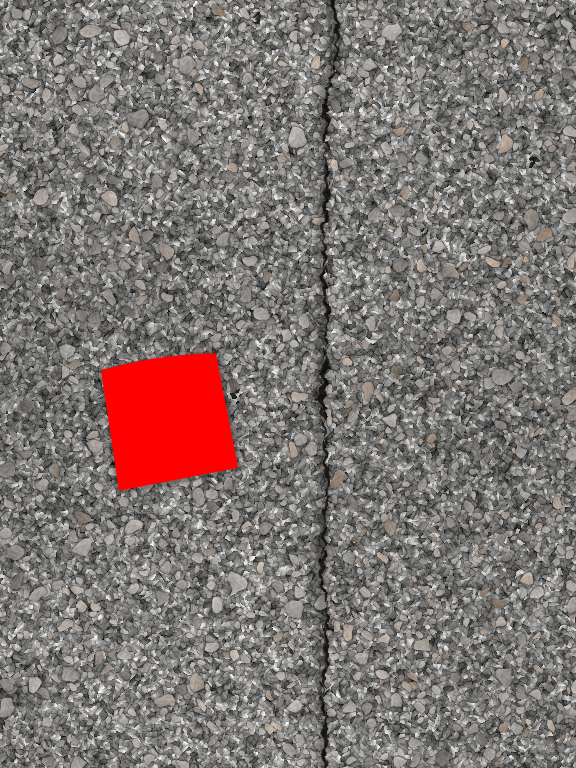
Give the GLSL for this texture, as a Shadertoy shader.

```glsl
// Cracked grey asphalt with embedded stones and a flat red paper square.

vec3 hash3(vec2 p) {
    vec3 q = fract(p.xyx * vec3(0.1031, 0.1030, 0.0973));
    q += dot(q, q.yxz + 33.33);
    return fract((q.xxy + q.yzz) * q.zyx);
}

mat2 turn(float a) { return mat2(cos(a), sin(a), -sin(a), cos(a)); }

// Cellular grit: x = tilted facet tone around zero, y = gap to the next cell
vec2 grit(vec2 p) {
    vec2 base = floor(p), toNearest = vec2(0.0);
    float near = 9.0, second = 9.0;
    vec3 id = vec3(0.0);
    for (int j = -1; j <= 1; j++)
    for (int i = -1; i <= 1; i++) {
        vec2 cell = base + vec2(i, j);
        vec3 rnd = hash3(cell);
        vec2 v = p - cell - rnd.xy;
        float d = length(v);
        second = min(second, max(near, d));
        if (d < near) {
            near = d;
            toNearest = v;
            id = rnd;
        }
    }
    float facet = dot(toNearest, turn(6.28 * id.x) * vec2(0.5, 0.0));
    return vec2(id.z - 0.5 + facet, second - near);
}

// Sparse worn stones, each with a dark rim and its own tint
vec3 addStones(vec3 col, vec2 p, float scale, float share) {
    vec2 base = floor(p * scale);
    float blur = 0.7 * scale / iResolution.y;
    for (int j = -1; j <= 1; j++)
    for (int i = -1; i <= 1; i++) {
        vec2 cell = base + vec2(i, j);
        vec3 place = hash3(cell + scale);
        if (place.z > share) continue;
        vec3 look = hash3(cell + scale + 71.0);
        vec3 form = hash3(cell + scale + 137.0);
        vec2 q = turn(6.28 * look.x) * (p * scale - cell - 0.2 - 0.6 * place.xy);
        q.y *= 1.0 + 0.7 * form.x;
        float d = max(abs(q.x) + (form.y - 0.5) * q.y, abs(q.y) + (form.z - 0.5) * q.x);
        d = max(d, 0.78 * abs(q.x + q.y * 0.8));
        d = mix(d, length(q), 0.4) - 0.23 - 0.15 * look.y;

        float tone = mix(0.38, 0.69, sqrt(look.z)) + 0.12 * q.x + 0.10 * q.y;
        tone += 0.03 * sin(q.x * 17.0 + 3.0 * sin(q.y * 13.0 + look.x * 6.0));
        float warmth = 0.012 + 0.03 * smoothstep(0.5, 1.0, form.x) * (0.6 + 1.6 * p.x);
        vec3 tint = vec3(tone) + warmth * vec3(1.3, 0.0, -1.1);
        col *= mix(0.70, 1.0, smoothstep(0.0, 0.13, d));
        col = mix(col, tint, 0.95 * (1.0 - smoothstep(-blur, blur, d)));
    }
    return col;
}

float crackCentre(float y) {
    float top = (y - 0.94) / 0.065;
    return 0.4235 + 0.014 * exp(-top * top) + 0.0025 * cos(31.4 * (y - 0.58))
         + 0.0018 * sin(y * 143.0 + 2.0 * sin(y * 61.0)) + 0.0011 * sin(y * 391.0);
}

// Signed distance to one side of a counter-clockwise polygon
float side(vec2 p, vec2 a, vec2 b) {
    vec2 e = normalize(b - a);
    return dot(p - a, vec2(e.y, -e.x));
}

float paper(vec2 p) {
    p.y -= 0.005 * sin(21.0 * (p.x - 0.1315)) * smoothstep(0.45, 0.53, p.y);
    vec2 bl = vec2(0.155, 0.361), br = vec2(0.310, 0.391);
    vec2 tr = vec2(0.281, 0.540), tl = vec2(0.1315, 0.518);
    return max(max(side(p, bl, br), side(p, br, tr)), max(side(p, tr, tl), side(p, tl, bl)));
}

void mainImage(out vec4 fragColor, in vec2 fragCoord) {
    vec2 p = fragCoord / iResolution.y;
    float px = 1.0 / iResolution.y;

    // Fine and medium grit with dark binder in the gaps
    vec2 w = p + 0.0016 * sin(p.yx * 213.0 + 2.0 * sin(p * 97.0));
    vec2 fine = grit(turn(0.4) * w * 175.0 + 40.0);
    vec2 medium = grit(turn(1.1) * w * 90.0 + 90.0);
    float tone = 0.50 + 0.25 * fine.x + 0.18 * medium.x;
    tone -= 0.10 * (1.0 - smoothstep(0.0, 0.32, fine.y));
    tone -= 0.09 * (1.0 - smoothstep(0.0, 0.22, medium.y));
    tone += 0.13 * smoothstep(0.28, 0.60, fine.x);
    vec3 col = tone * vec3(1.005, 1.0, 0.99);

    // Stones from small to large
    col = addStones(col, w, 72.0, 0.34);
    col = addStones(col, w, 45.0, 0.26);
    col = addStones(col, w, 30.0, 0.15);
    col += 0.015 + 0.04 * fine.x;

    // Broad unevenness and scattered pits
    col *= 1.0 + 0.035 * sin(p.x * 9.0 - 1.6 + sin(p.y * 7.0)) + 0.03 * sin(p.y * 8.0 - 5.5);
    vec3 pit = hash3(floor(p * 11.0) + 19.0);
    float pitDist = length(fract(w * 11.0) - 0.25 - 0.5 * pit.xy) + 0.10 * fine.x;
    col *= 1.0 - 0.7 * step(pit.z, 0.09) * (1.0 - smoothstep(0.02, 0.09, pitDist));

    // Ragged crack with a shaded lip and a faint side split
    float across = p.x - crackCentre(p.y) + 0.004 * medium.x + 0.0015 * fine.x;
    float halfWidth = 0.0021 + 0.0008 * sin(p.y * 53.0) + 0.0007 * sin(p.y * 171.0)
                    + 0.0012 * exp(-pow((p.y - 0.48) / 0.04, 2.0));
    col *= mix(0.72, 1.0, smoothstep(0.001, 0.015, abs(across + 0.003)));
    float split = abs(across - 0.007 * sin(p.y * 47.0)) - 0.0006;
    float splitZone = smoothstep(0.30, 0.36, p.y) * (1.0 - smoothstep(0.52, 0.60, p.y));
    col *= 1.0 - 0.6 * splitZone * (1.0 - smoothstep(-px, px, split));
    float gap = 1.0 - smoothstep(-px, px, abs(across) - halfWidth);
    col = mix(col, vec3(0.09, 0.085, 0.08) + 0.06 * fine.x, gap);

    // Red square with a narrow contact shadow
    col *= mix(0.7, 1.0, smoothstep(0.0, 0.007, paper(p + vec2(-0.001, 0.002))));
    col = mix(col, vec3(0.995, 0.0, 0.0), 1.0 - smoothstep(-0.7 * px, 0.7 * px, paper(p)));
    fragColor = vec4(clamp(col, 0.0, 1.0), 1.0);
}
```
